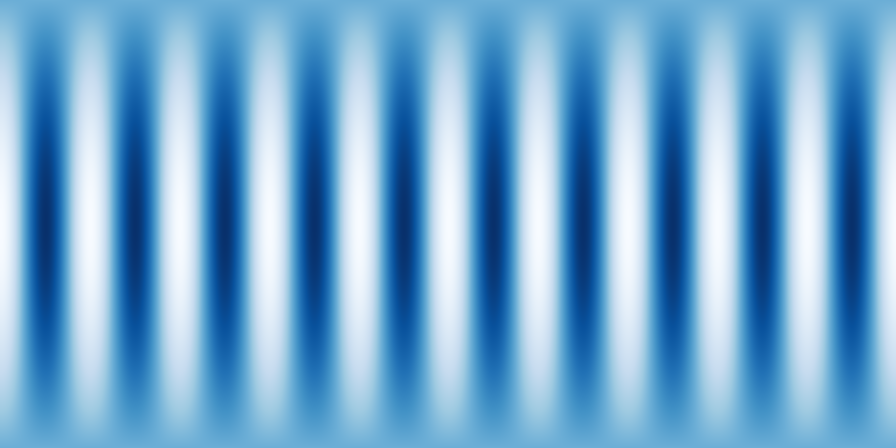
Give the GLSL for this pattern, as a Shadertoy shader.

```glsl
// Standing wave: vertical cosine bands swell towards mid height and fade
// out at the top and bottom edges. The signed amplitude is mapped through
// a sequential ramp from near white to navy.

const float PI = 3.14159265;
const float BANDS_ACROSS = 10.0;   // full light-dark periods across
const float SWELLS_DOWN = 1.0;     // half waves down
const float BAND_SHIFT = 0.001;    // sideways offset, in canvas widths
const float CONTRAST = 1.0;        // amplitude of the wave

const int STOPS = 9;
const vec3 RAMP[STOPS] = vec3[STOPS](
    vec3(0.969, 0.984, 1.000),
    vec3(0.871, 0.922, 0.969),
    vec3(0.776, 0.859, 0.937),
    vec3(0.620, 0.792, 0.882),
    vec3(0.420, 0.682, 0.839),
    vec3(0.259, 0.573, 0.776),
    vec3(0.129, 0.443, 0.710),
    vec3(0.031, 0.318, 0.612),
    vec3(0.031, 0.188, 0.420));

// Piecewise linear blend between evenly spaced stops.
vec3 blueRamp(float t) {
    float position = clamp(t, 0.0, 1.0) * float(STOPS - 1);
    int lower = min(int(position), STOPS - 2);
    return mix(RAMP[lower], RAMP[lower + 1], position - float(lower));
}

// Signed amplitude in -1..1, positive on the light bands.
float standingWave(vec2 uv) {
    float across = cos(2.0 * PI * BANDS_ACROSS * (uv.x - BAND_SHIFT));
    float down = sin(PI * SWELLS_DOWN * uv.y);
    return CONTRAST * across * down;
}

void mainImage(out vec4 fragColor, in vec2 fragCoord) {
    vec2 uv = fragCoord / iResolution.xy;
    float darkness = 0.5 - 0.5 * standingWave(uv);
    fragColor = vec4(blueRamp(darkness), 1.0);
}
```
